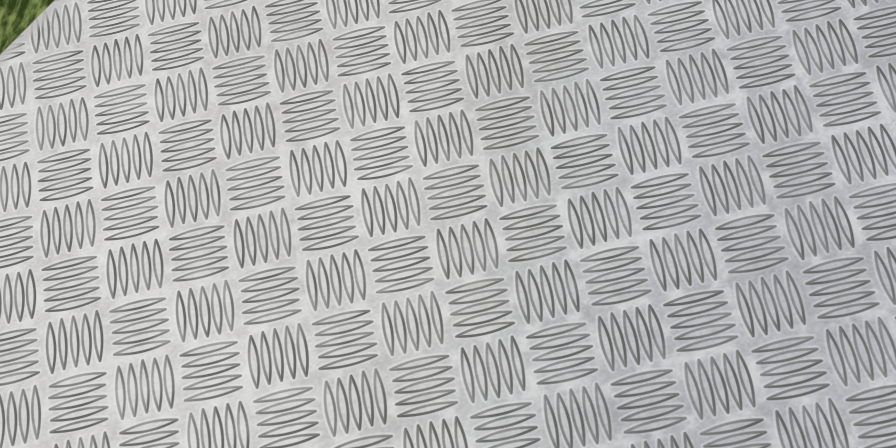
A Shadertoy shader for this texture:

```glsl
// Worn aluminium tread plate: alternating five-bar groups in perspective, grass at one corner.

const vec3 PLATE_WARM = vec3(0.795, 0.793, 0.785);
const vec3 PLATE_COOL = vec3(0.675, 0.685, 0.705);
const vec3 GROOVE = vec3(0.36, 0.365, 0.35);
const vec3 GLINT = vec3(0.91, 0.91, 0.905);
const vec3 GRASS_DARK = vec3(0.20, 0.25, 0.12);
const vec3 GRASS_LIGHT = vec3(0.50, 0.56, 0.33);

const float BAR_PITCH = 0.182;
const vec2 BAR_HALF = vec2(0.058, 0.42);

float hash(vec2 p) {
    vec3 q = fract(p.xyx * vec3(0.1031, 0.1030, 0.0973));
    q += dot(q, q.yzx + 33.33);
    return fract((q.x + q.y) * q.z);
}

float noise(vec2 p) {
    vec2 i = floor(p), f = fract(p);
    f = f * f * (3.0 - 2.0 * f);
    return mix(mix(hash(i), hash(i + vec2(1, 0)), f.x),
               mix(hash(i + vec2(0, 1)), hash(i + vec2(1, 1)), f.x), f.y);
}

float fbm(vec2 p) {
    float sum = 0.0, amp = 0.5;
    for (int k = 0; k < 4; k++) {
        sum += amp * noise(p);
        p = p * 2.03 + 7.1;
        amp *= 0.5;
    }
    return sum;
}

// Signed distance to a pointed lens with half width s.x and half length s.y
float lens(vec2 p, vec2 s) {
    p = abs(p);
    float offset = (s.y * s.y - s.x * s.x) / (2.0 * s.x);
    float radius = offset + s.x;
    return (p.y - s.y) * offset > p.x * s.y
        ? length(p - vec2(0.0, s.y))
        : length(p + vec2(offset, 0.0)) - radius;
}

// Canvas position (y down, height = 1) to plate cells, by inverse perspective
vec2 toPlate(vec2 p) {
    mat3 view = mat3(0.1329, -0.0325, -0.00118,
                     0.00377, 0.1062, -0.02034,
                     0.1380, 0.2760, 1.0);
    vec3 h = inverse(view) * vec3(p, 1.0);
    return h.xy / h.z;
}

// Soft band of the given half width around zero
float band(float d, float halfWidth, float blur) {
    return 1.0 - smoothstep(halfWidth - blur, halfWidth + blur, abs(d));
}

vec3 treadPlate(vec2 p, float pixel) {
    vec2 uv = toPlate(p);
    vec2 id = floor(uv + 0.5);
    vec2 q = uv - id;
    float turned = mod(id.x + id.y, 2.0);
    if (turned > 0.5) q = q.yx;

    // Nearest of the five bars, with small differences between them
    float bar = clamp(floor(q.x / BAR_PITCH + 0.5), -2.0, 2.0);
    float vary = hash(id * 5.0 + bar + 40.0);
    vec2 b = q - vec2(bar * BAR_PITCH, (vary - 0.5) * 0.025);
    float d = lens(b, BAR_HALF * vec2(0.9 + 0.2 * vary, 1.0));
    float blur = max(7.5 * pixel, 0.012) * 0.8;
    float side = smoothstep(-0.04, 0.04, b.x);

    // Broad lighting, cooler and darker to the right
    float cool = smoothstep(0.55, 2.0, p.x + 0.25 * (p.y - 0.5));
    vec3 col = mix(PLATE_WARM, PLATE_COOL, cool);
    col += 0.13 * (fbm(p * 3.5) - 0.47);
    col += 0.09 * (fbm(uv * 6.0 + 20.0) - 0.47);
    col += 0.05 * (noise(uv * vec2(22.0, 30.0)) - 0.5);

    // Scuffed metal around the groups
    float scuff = smoothstep(0.36, 0.50, max(abs(q.x), abs(q.y)));
    col = mix(col, GLINT, scuff * 0.5 * smoothstep(0.35, 0.7, fbm(uv * 4.0)));

    // Bright crest and lip, then the dark contour
    float wear = 0.7 + 0.5 * noise(uv * 3.0 + 9.0);
    float lip = band(d - 0.035, 0.02, blur) * (1.0 - 0.6 * side);
    float crest = band(d + 0.045, 0.018, blur);
    col = mix(col, GLINT, clamp(0.5 * lip + 0.3 * crest, 0.0, 1.0) * (1.0 - 0.4 * cool));
    float contour = band(d, 0.019, blur) * mix(0.55, 0.88, side);
    return mix(col, GROOVE, clamp(contour * wear, 0.0, 0.9));
}

vec3 grass(vec2 p) {
    float blades = fbm(vec2(p.x * 70.0 + p.y * 25.0, p.y * 35.0));
    return mix(GRASS_DARK, GRASS_LIGHT, smoothstep(0.25, 0.7, blades));
}

void mainImage(out vec4 fragColor, in vec2 fragCoord) {
    float pixel = 1.0 / iResolution.y;
    vec2 p = fragCoord * pixel;
    p.y = 1.0 - p.y;

    // Plate edge cuts across the upper left corner
    float edge = (p.x + p.y - 0.122) * 0.7071;
    vec3 col = treadPlate(p, pixel);
    col = mix(col, PLATE_WARM * 0.93, 0.8 * band(edge, 0.018, 0.01));
    col = mix(grass(p), col, smoothstep(-pixel, pixel, edge));
    fragColor = vec4(clamp(col, 0.0, 1.0), 1.0);
}
```
